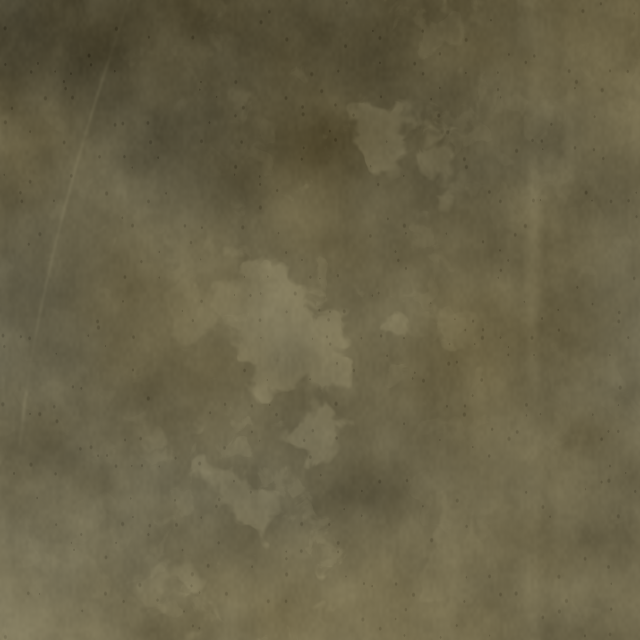
A Shadertoy shader for this texture:

```glsl
float hash(vec2 p) {
    vec3 q = fract(vec3(p.xyx) * 0.1031);
    q += dot(q, q.yzx + 33.33);
    return fract((q.x + q.y) * q.z);
}

float noise(vec2 p) {
    vec2 cell = floor(p), f = fract(p);
    f = f * f * (3.0 - 2.0 * f);
    float low = mix(hash(cell), hash(cell + vec2(1, 0)), f.x);
    float high = mix(hash(cell + vec2(0, 1)), hash(cell + vec2(1, 1)), f.x);
    return mix(low, high, f.y);
}

float fbm(vec2 p) {
    float sum = 0.0, weight = 0.5;
    for (int octave = 0; octave < 5; octave++) {
        sum += weight * noise(p);
        p = mat2(1.6, 1.2, -1.2, 1.6) * p + 17.3;
        weight *= 0.5;
    }
    return sum / 0.97;
}

// Noise centred on zero
float signedFbm(vec2 p) {
    return fbm(p) - 0.5;
}

// Ragged flakes where distorted noise passes a threshold
float flakes(vec2 p, float scale, float threshold) {
    vec2 warp = vec2(noise(p * 48.0), noise(p * 48.0 + 31.0)) - 0.5;
    float height = fbm((p + warp * 0.018) * scale + 7.0);
    return smoothstep(threshold, threshold + 0.09, height);
}

// Soft worn line, broken up along its length
float wornLine(float offset, float width, float along) {
    float wear = smoothstep(0.2, 0.75, noise(vec2(along * 14.0, 4.0)));
    return exp(-offset * offset / (width * width)) * mix(0.3, 1.0, wear);
}

// Sparse dark pits, one candidate per jittered cell
float pits(vec2 p, float cells, float density) {
    vec2 id = floor(p * cells);
    vec2 centre = 0.3 + 0.4 * vec2(hash(id + 5.0), hash(id + 91.0));
    float radius = mix(0.12, 0.28, hash(id + 43.0));
    float dist = length((fract(p * cells) - centre) * vec2(1.0, 0.75));
    return step(hash(id), density) * smoothstep(radius, radius * 0.3, dist);
}

void mainImage(out vec4 fragColor, in vec2 fragCoord) {
    vec2 uv = fragCoord / iResolution.xy;

    // Broad stains, mottling, vertical streaks and fine grain
    float tone = 0.20 * signedFbm(uv * 3.2 + 2.0);
    tone += 0.13 * signedFbm(uv * 13.0 + 40.0);
    tone += 0.03 * signedFbm(uv * vec2(55.0, 5.0));
    tone += 0.022 * (noise(uv * vec2(190.0, 130.0)) - 0.5);
    tone += 0.035 * (0.5 - uv.y);

    // Shadowed upper corner and lighter lower corner
    tone -= 0.035 * exp(-8.0 * dot(uv - vec2(0.25, 0.95), uv - vec2(0.25, 0.95)));
    tone += 0.030 * exp(-12.0 * dot(uv - vec2(0.15, 0.1), uv - vec2(0.15, 0.1)));

    // Pale flakes gather in a wandering central band
    float bandCentre = 0.50 + 0.12 * (uv.y - 0.5) + 0.2 * signedFbm(vec2(uv.y * 4.0, 9.0));
    float band = smoothstep(0.30, 0.04, abs(uv.x - bandCentre));
    float pale = flakes(uv, 10.0, 0.59) * mix(0.18, 1.0, band);
    pale += 0.4 * flakes(uv + 3.0, 24.0, 0.63) * mix(0.4, 1.0, band);

    // Slanted scratch on the left, worn vertical seam on the right
    float rise = max(uv.y - 0.27, 0.0) / 0.73;
    float scratch = wornLine(uv.x - 0.03 - 0.172 * pow(rise, 1.5), 0.0032, uv.y);
    scratch *= smoothstep(0.0, 0.15, rise);
    float seamShift = 0.012 * signedFbm(vec2(uv.y * 18.0, 3.0));
    float seam = wornLine(uv.x - 0.832 - seamShift, 0.010, uv.y + 2.0);
    seam *= 0.5 + 0.5 * smoothstep(0.2, 0.0, abs(uv.y - 0.58));

    tone += 0.075 * min(pale, 1.0) + 0.038 * scratch + 0.045 * seam;
    tone -= 0.06 * pits(uv, 75.0, 0.07);

    // Grey-green on the left drifting to olive brown on the right
    float warmth = 0.7 * (uv.x - 0.45) + 1.8 * signedFbm(uv * 4.0 + 63.0);
    vec3 olive = vec3(0.397, 0.370, 0.272);
    vec3 color = olive + tone * vec3(1.0, 0.97, 0.82);
    color += warmth * vec3(0.014, 0.0, -0.026);
    fragColor = vec4(color, 1.0);
}
```
